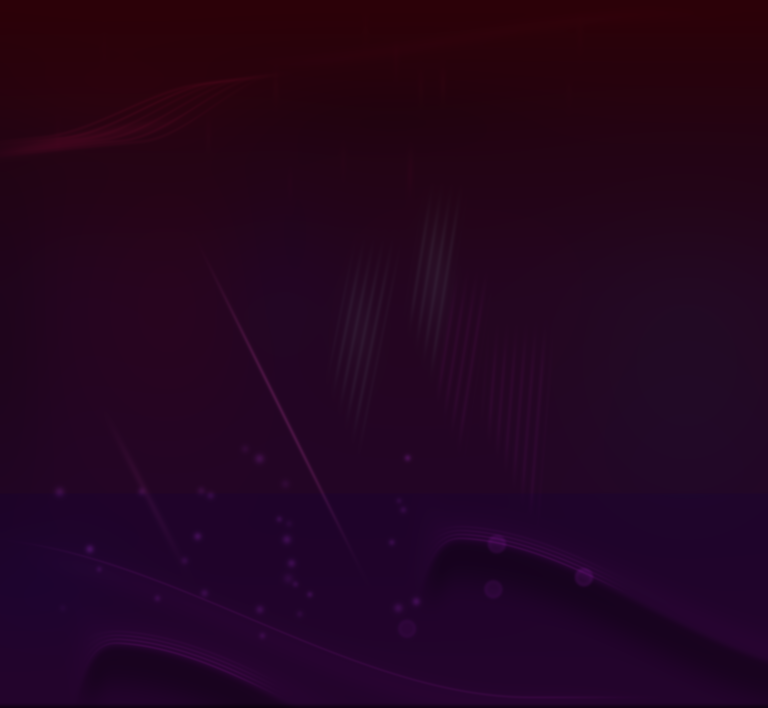
Give the GLSL for this background, as a Shadertoy shader.

```glsl
#define HORIZON 0.303
#define MOTE_COUNT 30
#define ORB_COUNT 4
#define TICK_COUNT 14
#define HATCH_GAP 0.0135
#define RIM_GAP 0.0055
#define EMBER vec3(0.15, 0.012, 0.055)
#define ROSE vec3(0.19, 0.07, 0.15)
#define VIOLET vec3(0.15, 0.025, 0.15)
#define MIST vec3(0.035, 0.06, 0.05)

float hash(float n) { return fract(sin(n * 127.1) * 43758.5453); }

float glow(vec2 p, vec2 center, vec2 size) {
    vec2 d = (p - center) / size;
    return exp(-dot(d, d));
}

float stroke(float d, float width) { return exp(-d * d / (width * width)); }

// Nonzero only between a and b, with soft ends
float span(float x, float a, float b, float soft) {
    return smoothstep(a, a + soft, x) * (1.0 - smoothstep(b - soft, b, x));
}

vec3 backdrop(vec2 p) {
    vec3 c = mix(vec3(0.138, 0.02, 0.145), vec3(0.142, 0.021, 0.128), smoothstep(0.3, 0.55, p.y));
    c = mix(c, vec3(0.138, 0.014, 0.08), smoothstep(0.55, 0.8, p.y));
    c = mix(c, vec3(0.155, 0.008, 0.045), smoothstep(0.76, 0.93, p.y));
    c = mix(c, vec3(0.172, 0.004, 0.03), smoothstep(0.9, 1.0, p.y));
    vec3 low = mix(vec3(0.138, 0.014, 0.172), vec3(0.123, 0.013, 0.165), smoothstep(0.0, 0.27, p.y));
    c = mix(low, c, smoothstep(HORIZON - 0.002, HORIZON + 0.002, p.y));
    // Broad tints and shadows
    c += vec3(-0.008, 0.02, 0.015) * glow(p, vec2(0.97, 0.48), vec2(0.16, 0.2));
    c += vec3(0.015, 0.0, -0.005) * glow(p, vec2(0.24, 0.57), vec2(0.12, 0.2));
    c += vec3(-0.008, 0.001, 0.015) * glow(p, vec2(0.4, 0.6), vec2(0.08, 0.17));
    c += vec3(-0.008, 0.004, 0.018) * glow(p, vec2(0.05, 0.17), vec2(0.12, 0.08));
    c += vec3(0.016, 0.0, 0.0) * glow(p, vec2(0.17, 0.87), vec2(0.2, 0.07));
    c *= 1.0 - 0.1 * glow(p, vec2(0.55, 0.84), vec2(0.2, 0.05));
    c *= 1.0 - 0.14 * glow(p, vec2(0.0, 0.52), vec2(0.07, 0.25));
    return c;
}

// Bundle of separate red arcs near the top
float emberArcs(vec2 p) {
    float sum = 0.0;
    for (int i = 0; i < 6; i++) {
        float k = float(i);
        float y = 0.78 + 0.004 * k + 0.1 * p.x
                + (0.078 - 0.005 * k) * smoothstep(0.2 - 0.028 * k, 0.4 - 0.022 * k, p.x);
        sum += stroke(p.y - y, 0.0025) * (0.2 + 0.25 * hash(k + 3.0));
    }
    float body = stroke(p.y - 0.782 - 0.19 * p.x, 0.009) * span(p.x, -0.05, 0.29, 0.14);
    float sweep = stroke(p.y - 0.91 - 0.07 * smoothstep(0.35, 0.95, p.x), 0.01);
    return sum * span(p.x, -0.08, 0.42, 0.2) + 0.4 * body + 0.1 * sweep * span(p.x, 0.3, 1.05, 0.2);
}

// Faint upright flecks in the upper part
float ticks(vec2 p) {
    float sum = 0.0;
    for (int i = 0; i < TICK_COUNT; i++) {
        float k = float(i);
        vec2 center = vec2(0.06 + 0.8 * hash(k + 7.3), 0.73 + 0.25 * hash(k + 29.6));
        sum += glow(p, center, vec2(0.004, 0.022)) * (0.3 + 0.7 * hash(k + 53.2));
    }
    return sum;
}

// Straight ray tapering at both ends
float ray(vec2 p, vec2 a, vec2 b, float width) {
    vec2 dir = normalize(b - a);
    float along = dot(p - a, dir) / length(b - a);
    float across = dot(p - a, vec2(-dir.y, dir.x));
    return stroke(across, width) * span(along, 0.0, 1.0, 0.45);
}

// Parallel leaning lines, reaching lower toward the right
float hatch(vec2 p, vec2 center, vec2 size, float lean) {
    vec2 d = p - center;
    d.x -= d.y * lean;
    float gap = (fract(d.x / HATCH_GAP) - 0.5) * HATCH_GAP;
    float base = -size.y - d.x * 1.6;
    float ends = smoothstep(base, base + size.y * 0.5, d.y) * smoothstep(size.y, size.y * 0.2, d.y);
    return stroke(gap, 0.003) * span(d.x, -size.x, size.x, 0.01) * ends;
}

float ridge(float u) { return -0.19 * smoothstep(0.04, 0.6, u); }

float curlHeight(float u) {
    float hook = max(1.0 - u / 0.06, 0.0);
    return ridge(u) - 0.05 * hook * hook * hook;
}

// Hooked wave: dark hollow under a rim of fine strands
vec3 curl(vec3 c, vec2 p, vec2 origin, float reach) {
    vec2 q = p - origin;
    float slope = (curlHeight(q.x + 0.002) - curlHeight(q.x - 0.002)) / 0.004;
    float d = (q.y - curlHeight(q.x)) / sqrt(1.0 + slope * slope);
    float fade = smoothstep(-0.03, 0.03, q.x) * (1.0 - smoothstep(reach * 0.5, reach, q.x));
    fade *= smoothstep(-0.12, -0.04, q.y - ridge(q.x));
    float hollow = smoothstep(0.002, -0.012, d) * smoothstep(-0.1, -0.02, d);
    c *= 1.0 - 0.3 * hollow * fade;
    c += VIOLET * 0.12 * stroke(d - 0.012, 0.022) * fade;
    for (int i = 0; i < 4; i++) {
        float k = float(i);
        float bright = 0.52 - 0.11 * k;
        c += VIOLET * bright * stroke(d - k * RIM_GAP, 0.0018) * fade * span(q.x, -0.01, 0.3, 0.1);
    }
    return c;
}

void mainImage(out vec4 fragColor, in vec2 fragCoord) {
    vec2 p = fragCoord / iResolution.y;
    vec3 c = backdrop(p);
    c += EMBER * (emberArcs(p) + 0.14 * ticks(p));

    // Hatching with pale cores
    c += MIST * 0.7 * hatch(p, vec2(0.51, 0.54), vec2(0.038, 0.14), 0.2);
    c += MIST * 0.7 * hatch(p, vec2(0.612, 0.62), vec2(0.034, 0.13), 0.16);
    c += VIOLET * 0.24 * hatch(p, vec2(0.65, 0.51), vec2(0.034, 0.12), 0.16);
    c += VIOLET * 0.24 * hatch(p, vec2(0.728, 0.435), vec2(0.05, 0.12), 0.08);
    c += MIST * 0.45 * glow(p, vec2(0.508, 0.535), vec2(0.022, 0.06));
    c += MIST * 0.6 * glow(p, vec2(0.616, 0.61), vec2(0.02, 0.07));

    // Diagonal rays
    c += ROSE * 0.75 * ray(p, vec2(0.268, 0.68), vec2(0.527, 0.16), 0.0026);
    c += ROSE * 0.25 * ray(p, vec2(0.138, 0.437), vec2(0.275, 0.17), 0.005);

    // Long sloping swell and the two curls
    float swell = p.y - 0.24 + 0.225 * smoothstep(-0.05, 0.75, p.x);
    float swellFade = span(p.x, -0.02, 0.95, 0.2);
    c += VIOLET * swellFade * (0.34 * stroke(swell, 0.002) + 0.12 * stroke(swell + 0.015, 0.022));
    c = curl(c, p, vec2(0.599, 0.24), 0.9);
    c = curl(c, p, vec2(0.113, 0.092), 0.45);

    // Small scattered motes
    for (int i = 0; i < MOTE_COUNT; i++) {
        float k = float(i);
        vec2 center = vec2(0.07 + 0.52 * hash(k + 1.3), 0.1 + 0.27 * hash(k + 41.7));
        float size = 0.004 + 0.003 * hash(k + 83.1);
        c += vec3(0.2, 0.06, 0.25) * (0.12 + 0.6 * hash(k + 19.9)) * glow(p, center, vec2(size));
    }

    // Larger soft orbs
    for (int i = 0; i < ORB_COUNT; i++) {
        float k = float(i);
        vec2 center = vec2(0.575 + 0.083 * k + 0.045 * sin(2.1 * k), 0.172 - 0.06 * cos(1.5 * k));
        float r = length(p - center);
        float disc = 1.0 - smoothstep(0.007, 0.016, r);
        c += vec3(0.16, 0.03, 0.19) * (0.4 + 0.12 * k) * (0.6 * disc + 0.35 * stroke(r - 0.011, 0.003));
    }

    // Dark lower edge
    c *= mix(0.5, 1.0, smoothstep(0.0, 0.008, p.y));
    fragColor = vec4(max(c, 0.0), 1.0);
}
```
